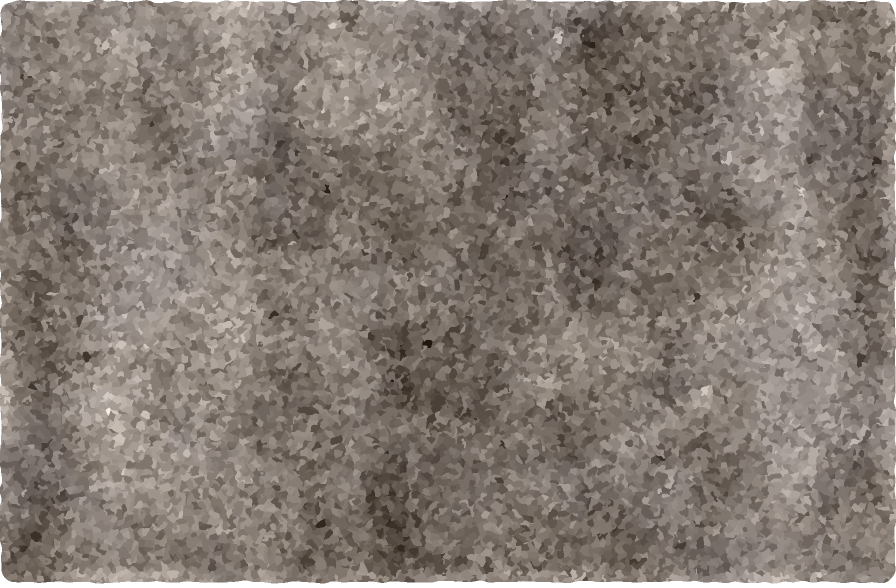
This texture is drawn by a Shadertoy shader. Its source:

```glsl
// A worn grey-brown shaggy mat built from small angular chips on white.
// Chips are warped, weighted Voronoi cells with stepped tones; soft noise
// gives broad stains and faint vertical streaks, and the outline is ragged.

vec3 hash3(vec2 p) {
    vec3 q = fract(p.xyx * vec3(0.1031, 0.1030, 0.0973));
    q += dot(q, q.yxz + 33.33);
    return fract((q.xxy + q.yzz) * q.zyx);
}

float noise(vec2 p) {
    vec2 i = floor(p), f = fract(p);
    f = f * f * (3.0 - 2.0 * f);
    float low = mix(hash3(i).x, hash3(i + vec2(1, 0)).x, f.x);
    float high = mix(hash3(i + vec2(0, 1)).x, hash3(i + vec2(1, 1)).x, f.x);
    return mix(low, high, f.y);
}

// Rotated octaves, centred on zero
float cloud(vec2 p) {
    float sum = 0.0, gain = 0.5;
    for (int i = 0; i < 4; i++) {
        sum += gain * (noise(p) - 0.5);
        p = mat2(1.6, 1.2, -1.2, 1.6) * p + 19.0;
        gain *= 0.65;
    }
    return sum;
}

// Signed distance to the mat's rounded outline, negative inside.
float matDistance(vec2 p, float aspect) {
    vec2 center = vec2(0.5 * aspect, 0.504);
    vec2 halfSize = vec2(0.5 * aspect - 0.001, 0.494);
    vec2 q = abs(p - center) - halfSize + 0.022;
    return length(max(q, 0.0)) + min(max(q.x, q.y), 0.0) - 0.022;
}

// Returns the centre of the chip covering p, and its cell id.
vec4 findChip(vec2 p) {
    vec2 base = floor(p);
    vec4 chip = vec4(0.0);
    float nearest = 1e3;
    for (int y = -2; y <= 2; y++)
    for (int x = -2; x <= 2; x++) {
        vec2 id = base + vec2(x, y);
        vec3 h = hash3(id + 17.0);
        vec2 center = id + h.xy;
        vec2 d = p - center;
        // Each chip has its own long axis and its own size.
        float angle = 6.283 * h.z;
        vec2 axis = vec2(cos(angle), sin(angle));
        d = vec2(dot(d, axis) * 0.75, dot(d, vec2(-axis.y, axis.x)) * 1.3);
        float dist = length(d) - 0.4 * fract(h.x * 7.0 + h.y * 13.0);
        if (dist < nearest) {
            nearest = dist;
            chip = vec4(center, id);
        }
    }
    return chip;
}

vec3 chipColor(vec2 p, vec2 id, float aspect) {
    vec3 h = hash3(id + 71.0);
    vec3 rare = hash3(id + 203.0);

    // Broad stains, smaller patches and vertical wear streaks
    float stain = 0.36 * cloud(p * 4.5 + 31.0)
                + 0.14 * cloud(p * 12.0 + 40.0)
                + 0.13 * (noise(p * vec2(15.0, 2.5) + 80.0) - 0.5);
    float rim = smoothstep(-0.028, -0.008, matDistance(p, aspect));
    float tone = 0.475 + stain + 0.17 * (h.x + h.y - 1.0) + 0.09 * rim;
    tone = (floor(tone / 0.03) + 0.5) * 0.03;

    // Occasional dark gaps and pale flecks
    tone -= 0.16 * step(0.996, rare.x);
    tone += 0.14 * step(0.996, rare.y);

    // Brown areas drift towards a slightly cooler mauve grey.
    float cool = smoothstep(-0.15, 0.25, cloud(p * 5.0 + 120.0) + 0.1 * (h.z - 0.5));
    return tone + mix(vec3(0.037, -0.003, -0.040), vec3(0.031, -0.005, -0.024), cool);
}

vec3 matColor(vec2 p, float aspect) {
    float edgeWobble = 0.005 * (noise(p * 60.0) - 0.5) + 0.003 * (noise(p * 22.0) - 0.5);
    if (matDistance(p, aspect) + edgeWobble > 0.0) return vec3(1.0);

    const float chipsPerHeight = 98.0;
    vec2 warp = vec2(noise(p * 150.0 + 9.0), noise(p * 150.0 + 57.0)) - 0.5;
    vec4 chip = findChip((p + 0.008 * warp) * chipsPerHeight);
    return chipColor(chip.xy / chipsPerHeight, chip.zw, aspect);
}

void mainImage(out vec4 fragColor, in vec2 fragCoord) {
    float aspect = iResolution.x / iResolution.y;
    vec3 color = vec3(0.0);

    // Four samples per pixel smooth the chip edges.
    for (int i = 0; i < 4; i++) {
        vec2 offset = vec2(i % 2, i / 2) * 0.5 - 0.25;
        color += matColor((fragCoord + offset) / iResolution.y, aspect);
    }
    fragColor = vec4(color / 4.0, 1.0);
}
```
